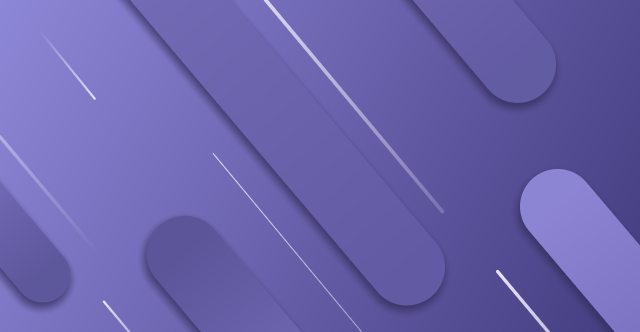
Write a Shadertoy shader that draws this background.

```glsl
const vec2 SLOPE = vec2(0.645, -0.764);  // shared downward diagonal
const vec3 SHADOW = vec3(0.19, 0.17, 0.34);

// Distance to a segment in x, position along it (0..1) in y
vec2 segment(vec2 p, vec2 a, vec2 b) {
    vec2 ab = b - a;
    float along = clamp(dot(p - a, ab) / dot(ab, ab), 0.0, 1.0);
    return vec2(length(p - a - ab * along), along);
}

float coverage(float d) {
    return clamp(0.5 - d * iResolution.y, 0.0, 1.0);
}

// Rounded bar with a soft shadow; reach is signed along SLOPE
void bar(inout vec3 color, vec2 p, vec2 cap, float reach, float radius, vec3 capColor, vec3 tailColor) {
    vec2 tail = cap + SLOPE * reach;
    float shade = segment(p - vec2(-0.004, -0.014), cap, tail).x - radius;
    color = mix(color, SHADOW, 0.72 * smoothstep(0.027, -0.02, shade));
    vec2 body = segment(p, cap, tail);
    color = mix(color, mix(capColor, tailColor, body.y), coverage(body.x - radius));
}

// Thin streak whose opacity changes from start to end
void streak(inout vec3 color, vec2 p, vec2 a, vec2 b, float halfWidth, vec2 opacity) {
    vec2 s = segment(p, a, b);
    float alpha = mix(opacity.x, opacity.y, s.y) * coverage(s.x - halfWidth);
    color = mix(color, vec3(0.95, 0.94, 1.0), alpha);
}

void mainImage(out vec4 fragColor, in vec2 fragCoord) {
    vec2 uv = fragCoord / iResolution.xy;
    vec2 p = uv * vec2(1.92, 1.0);

    // Diagonal backdrop, light upper left to dark lower right
    float t = dot(vec2(p.x, 1.0 - p.y), vec2(1.92, 1.0)) / 4.686;
    vec3 color = mix(vec3(0.56, 0.53, 0.85), vec3(0.41, 0.38, 0.67), smoothstep(-0.1, 0.55, t));
    color = mix(vec3(0.555, 0.53, 0.845), vec3(0.41, 0.38, 0.67), min(t / 0.5, 1.0));
    color = mix(color, vec3(0.26, 0.235, 0.5), max(t - 0.5, 0.0) / 0.5);

    // Bars
    bar(color, p, vec2(1.22, 0.195), -1.2, 0.115, vec3(0.385, 0.355, 0.64), vec3(0.45, 0.42, 0.71));
    bar(color, p, vec2(1.553, 0.805), -0.45, 0.115, vec3(0.385, 0.36, 0.64), vec3(0.43, 0.395, 0.68));
    bar(color, p, vec2(1.673, 0.378), 0.6, 0.113, vec3(0.55, 0.52, 0.83), vec3(0.465, 0.435, 0.74));
    bar(color, p, vec2(0.555, 0.235), 0.5, 0.115, vec3(0.36, 0.335, 0.605), vec3(0.44, 0.41, 0.7));
    bar(color, p, vec2(0.128, 0.172), -0.38, 0.083, vec3(0.365, 0.34, 0.61), vec3(0.46, 0.43, 0.73));

    // Streaks
    streak(color, p, vec2(0.125, 0.9), vec2(0.284, 0.703), 0.0033, vec2(0.05, 0.85));
    streak(color, p, vec2(0.797, 1.0), vec2(1.327, 0.363), 0.0055, vec2(0.8, 0.2));
    streak(color, p, vec2(0.0, 0.588), vec2(0.295, 0.237), 0.005, vec2(0.42, 0.0));
    streak(color, p, vec2(0.64, 0.537), vec2(1.085, 0.0), 0.0016, vec2(0.85, 0.5));
    streak(color, p, vec2(0.312, 0.091), vec2(0.388, 0.0), 0.0035, vec2(0.9, 0.55));
    streak(color, p, vec2(1.493, 0.182), vec2(1.645, 0.0), 0.005, vec2(0.92, 0.75));

    fragColor = vec4(color, 1.0);
}
```
